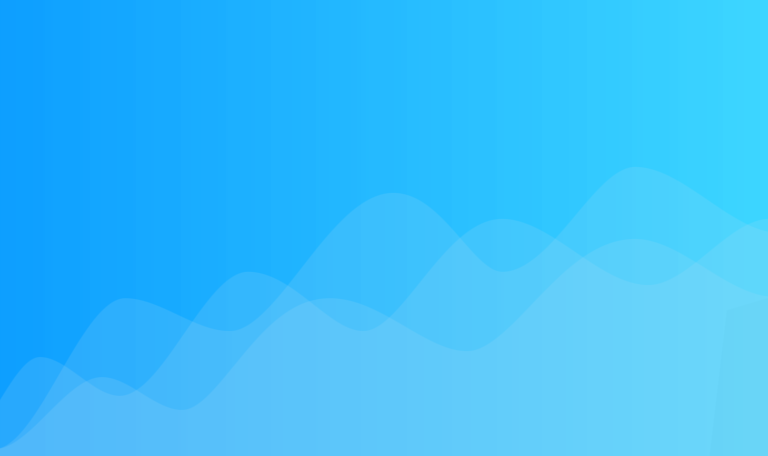
A Shadertoy shader for this background:

```glsl
const vec3 SKY_LEFT = vec3(0.05, 0.62, 1.00);
const vec3 SKY_RIGHT = vec3(0.24, 0.84, 1.00);
const vec3 WAVE_TINT = vec3(0.69, 0.86, 0.95);
const float WAVE_ALPHA = 0.16;
const float BAND_COUNT = 17.0;
const float BAND_STRENGTH = 0.5;
const float FACET_SHADE = 0.010;
const int KNOT_COUNT = 8;

// Crests and troughs: x, height, and skew of the slope that follows
const vec3 TALL_WAVE[KNOT_COUNT] = vec3[KNOT_COUNT](
    vec3(-0.008, 0.015, 0.0), vec3(0.163, 0.346, 0.0),
    vec3(0.299, 0.274, 0.13), vec3(0.512, 0.577, -0.28),
    vec3(0.654, 0.404, -0.1), vec3(0.827, 0.634, 0.0),
    vec3(1.016, 0.489, 0.0), vec3(1.2, 0.6, 0.0));
const vec3 MIDDLE_WAVE[KNOT_COUNT] = vec3[KNOT_COUNT](
    vec3(-0.052, 0.029, 0.0), vec3(0.052, 0.217, 0.0),
    vec3(0.156, 0.132, 0.0), vec3(0.323, 0.404, -0.14),
    vec3(0.473, 0.274, 0.2), vec3(0.654, 0.520, 0.0),
    vec3(0.844, 0.375, 0.0), vec3(1.002, 0.520, 0.0));
const vec3 LOW_WAVE[KNOT_COUNT] = vec3[KNOT_COUNT](
    vec3(-0.008, 0.015, 0.0), vec3(0.133, 0.173, 0.0),
    vec3(0.237, 0.101, 0.35), vec3(0.430, 0.346, -0.1),
    vec3(0.608, 0.230, 0.25), vec3(0.827, 0.476, 0.0),
    vec3(1.009, 0.349, 0.0), vec3(1.2, 0.5, 0.0));

// Chain of eased slopes, level at every knot
float waveHeight(float x, vec3 knots[KNOT_COUNT]) {
    float height = knots[0].y;
    for (int i = 0; i < KNOT_COUNT - 1; i++) {
        vec3 start = knots[i];
        vec3 end = knots[i + 1];
        float t = clamp((x - start.x) / (end.x - start.x), 0.0, 1.0);
        t += start.z * t * (1.0 - t);
        height += (end.y - start.y) * smoothstep(0.0, 1.0, t);
    }
    return height;
}

// Antialiased coverage, positive inside
float coverage(float d) {
    float w = max(fwidth(d), 1e-5) * 0.7;
    return smoothstep(-w, w, d);
}

vec3 addWave(vec3 color, vec2 uv, vec3 knots[KNOT_COUNT]) {
    float inside = coverage(waveHeight(uv.x, knots) - uv.y);
    return mix(color, WAVE_TINT, WAVE_ALPHA * inside);
}

void mainImage(out vec4 fragColor, in vec2 fragCoord) {
    vec2 uv = fragCoord / iResolution.xy;

    // Softly banded horizontal gradient
    float band = (floor(uv.x * BAND_COUNT) + 0.5) / BAND_COUNT;
    vec3 color = mix(SKY_LEFT, SKY_RIGHT, mix(uv.x, band, BAND_STRENGTH));

    // Translucent waves
    color = addWave(color, uv, TALL_WAVE);
    color = addWave(color, uv, MIDDLE_WAVE);
    color = addWave(color, uv, LOW_WAVE);

    // Faint slanted facet in the lower right corner
    float facetSide = coverage(uv.x - 0.924 - 0.07 * uv.y);
    float facetTop = coverage(0.32 + 0.5 * (uv.x - 0.947) - uv.y);
    color -= FACET_SHADE * facetSide * facetTop;

    fragColor = vec4(color, 1.0);
}
```
